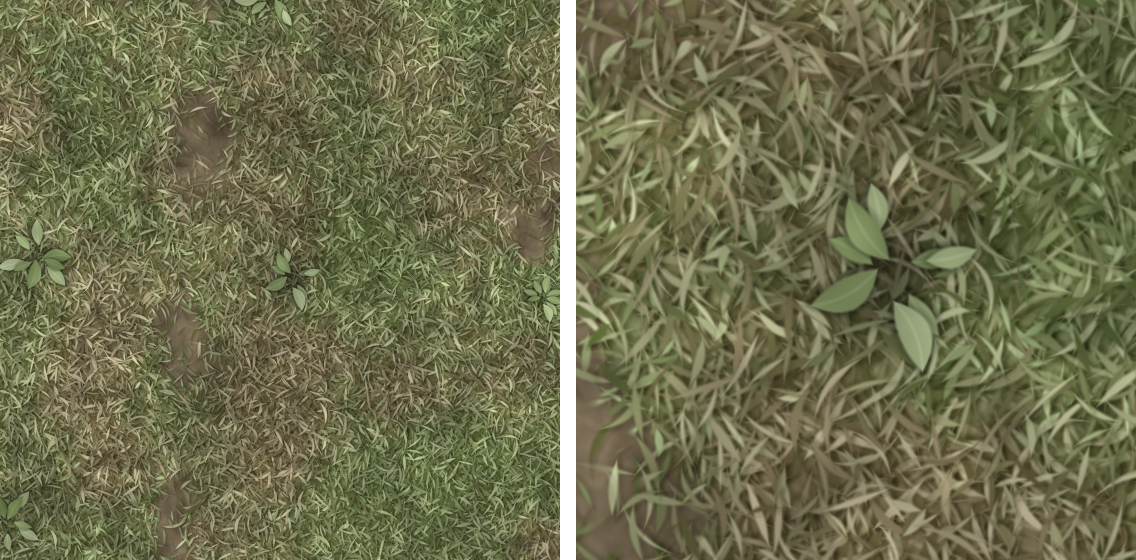
Left, the full canvas; right, a detail of the centre.
Give the GLSL for this texture, as a WebGL 1 fragment shader.

```glsl
precision highp float;
// Worn lawn from above: tangled grass blades, dry patches, bare wheel tracks and broadleaf weeds.

uniform vec2 u_resolution;

const int BLADE_LAYERS = 9;
const float BLADE_CELLS = 45.0;
const vec3 SHADE = vec3(0.24, 0.24, 0.12);
const vec3 LIGHT = vec3(0.63, 0.64, 0.52);
const vec3 FRESH_TINT = vec3(-0.030, 0.018, -0.020);
const vec3 DRY_TINT = vec3(0.027, -0.016, 0.006);
const vec3 SOIL_DARK = vec3(0.28, 0.24, 0.18);
const vec3 SOIL_LIGHT = vec3(0.48, 0.43, 0.35);

vec2 hash2(vec2 p) {
  vec3 h = fract(p.xyx * vec3(0.1031, 0.1030, 0.0973));
  h += dot(h, h.yzx + 33.33);
  return fract((h.xx + h.yz) * h.zy);
}

float noise(vec2 p) {
  vec2 i = floor(p), f = fract(p);
  f = f * f * (3.0 - 2.0 * f);
  float low = mix(hash2(i).x, hash2(i + vec2(1.0, 0.0)).x, f.x);
  float high = mix(hash2(i + vec2(0.0, 1.0)).x, hash2(i + 1.0).x, f.x);
  return mix(low, high, f.y);
}

float fbm(vec2 p) {
  float sum = 0.0, gain = 0.53;
  for (int i = 0; i < 4; i++) {
    sum += gain * noise(p);
    p = p * 2.03 + 17.3;
    gain *= 0.5;
  }
  return sum;
}

vec2 rotate(vec2 p, float angle) {
  float c = cos(angle), s = sin(angle);
  return vec2(c * p.x + s * p.y, c * p.y - s * p.x);
}

// Signed distance-like field of a pointed blade lying along x.
float bladeField(vec2 q, float halfLength, float halfWidth) {
  float along = q.x / halfLength;
  return abs(q.y) - halfWidth * (1.0 - along * along);
}

float patchMask(vec2 p, vec2 centre, vec2 radius) {
  return 1.0 - smoothstep(0.35, 1.4, length((p - centre) / radius));
}

// Bare ground along two wheel tracks.
float soilMask(vec2 p) {
  vec2 ragged = p + 0.10 * (vec2(fbm(p * 16.0), fbm(p * 16.0 + 40.0)) - 0.5);
  float mask = 0.0;
  for (int i = 0; i < 4; i++) {
    float k = float(i);
    vec2 centre = vec2(0.31 + 0.025 * k, 0.06 + 0.335 * k);
    mask = max(mask, patchMask(ragged, centre, vec2(0.056, 0.115)));
  }
  for (int i = 0; i < 2; i++) {
    vec2 centre = vec2(0.94, 0.58) + float(i) * vec2(0.045, 0.15);
    mask = max(mask, patchMask(ragged, centre, vec2(0.050, 0.060)));
  }
  return mask;
}

float drynessAt(vec2 p) {
  float band = exp(-pow((p.x - 0.47) / 0.12, 2.0)) * (1.0 - smoothstep(0.55, 0.85, p.y));
  float corner = exp(-9.0 * dot(p - vec2(0.06, 0.2), p - vec2(0.06, 0.2)));
  return clamp(smoothstep(0.25, 0.95, fbm(p * 6.0 + 8.0)) + 0.4 * band + 0.4 * corner, 0.0, 1.0);
}

// One layer of scattered, bent blades with soft shadows under them.
vec3 addBlades(vec3 base, vec2 p, float layer, float dryness, float bare, float soft) {
  vec2 grid = p * BLADE_CELLS + layer * vec2(7.37, 11.71);
  for (int y = -1; y <= 1; y++) {
    for (int x = -1; x <= 1; x++) {
      vec2 cell = floor(grid) + vec2(float(x), float(y));
      vec2 seed = cell + layer * 61.0;
      vec2 place = hash2(seed), form = hash2(seed + 19.7), look = hash2(seed + 43.1);
      vec2 q = rotate((grid - cell - place) / BLADE_CELLS, 1.57 + 2.8 * (form.x - 0.5));
      float halfLength = mix(0.008, 0.021, form.y);
      float halfWidth = mix(0.0014, 0.0030, look.y * look.y);
      q.y += (place.x - 0.5) * 36.0 * q.x * q.x;
      float present = 1.0 - smoothstep(0.0, 0.2, bare - 0.95 * place.y - 0.05);
      float shadow = 1.0 - smoothstep(0.0, 0.004, bladeField(q + vec2(0.0, 0.0015), halfLength, halfWidth));
      float cover = 1.0 - smoothstep(-soft, soft, bladeField(q, halfLength, halfWidth));
      float tone = 0.06 + 0.84 * look.x + 0.012 * layer;
      float hue = clamp(dryness + 0.7 * (form.y - 0.5), 0.0, 1.0);
      vec3 blade = mix(SHADE, LIGHT, tone) + mix(FRESH_TINT, DRY_TINT, hue);
      base *= 1.0 - vec3(0.11, 0.11, 0.14) * shadow * present;
      base = mix(base, blade, cover * present);
    }
  }
  return base;
}

// A rosette of broad, pale leaves over a dark centre.
vec3 addWeed(vec3 base, vec2 p, vec2 centre, float size, float seed, float soft) {
  vec2 offset = p - centre;
  base *= 1.0 - 0.25 * exp(-3.0 * dot(offset, offset) / (size * size));
  for (int i = 0; i < 8; i++) {
    vec2 rnd = hash2(vec2(float(i) * 3.7, seed));
    float halfLength = size * mix(0.22, 0.38, rnd.y);
    vec2 q = rotate(offset, float(i) * 2.4 + rnd.x) - vec2(size * mix(0.35, 0.7, rnd.x), 0.0);
    q.y += 1.2 * (rnd.y - 0.5) * q.x * q.x / size;
    float field = bladeField(q, halfLength, halfLength * 0.42);
    float rib = 1.0 - smoothstep(0.0, 0.002, abs(q.y));
    vec3 leaf = mix(vec3(0.36, 0.42, 0.25), vec3(0.56, 0.60, 0.46), rnd.x) + 0.04 * rib + 3.0 * q.y;
    base *= 1.0 - 0.25 * (1.0 - smoothstep(0.0, 0.006, field));
    base = mix(base, leaf, 1.0 - smoothstep(-soft, soft, field));
  }
  return base;
}

void main() {
  vec2 p = gl_FragCoord.xy / u_resolution.y;
  float soft = max(0.0014, 0.6 / u_resolution.y);
  float dryness = drynessAt(p);
  float bare = soilMask(p);

  // Thatch, and soil with ruts along the tracks
  vec3 colour = mix(SHADE, LIGHT, 0.05 + 0.5 * noise(p * 170.0)) + mix(FRESH_TINT, DRY_TINT, dryness);
  float rut = smoothstep(0.2, 0.5, noise(rotate(p, -0.12) * vec2(42.0, 7.0)));
  float grain = 0.45 * fbm(p * 55.0) + 0.2 * noise(p * 190.0);
  vec3 soil = mix(SOIL_DARK, SOIL_LIGHT, 0.25 * rut + grain);
  colour = mix(colour, soil, smoothstep(0.1, 0.5, bare));

  for (int i = 0; i < BLADE_LAYERS; i++) {
    colour = addBlades(colour, p, float(i), dryness, bare, soft);
  }

  // Weeds across the middle and in two outer spots
  for (int i = 0; i < 3; i++) {
    float k = float(i);
    colour = addWeed(colour, p, vec2(0.07 + 0.45 * k, 0.54 - 0.035 * k), 0.075 - 0.014 * k, 5.0 + k, soft);
  }
  for (int i = 0; i < 2; i++) {
    float k = float(i);
    colour = addWeed(colour, p, vec2(0.01 + 0.48 * k, 0.07 + 0.94 * k), 0.07, 11.0 + k, soft);
  }

  // Broad light and dark drifts, and smaller tufts
  float drift = 0.94 + 0.45 * fbm(p * 8.0 + 3.0);
  float tuft = 0.85 + 0.30 * noise(p * 34.0 + 5.0);
  gl_FragColor = vec4(clamp(colour * drift * tuft, 0.0, 1.0), 1.0);
}
```
